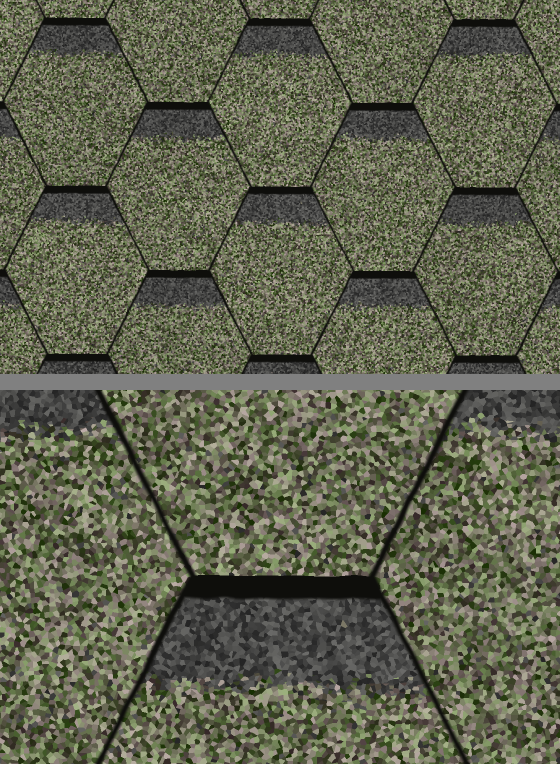
Top: the whole. Bottom: its middle third, enlarged.
Write a WebGL 2 fragment shader that draws this texture.

```glsl
#version 300 es
precision highp float;
// Hexagonal roof shingles: two interleaved lattices of flat-topped hexagons,
// each with a black step shadow and a charcoal band fading into green granules.
// The granules are Voronoi cells coloured by hash; lengths are in canvas widths.
uniform vec2 u_resolution;
out vec4 fragColor;

const vec2 PERIOD = vec2(0.3652, 0.3001);   // spacing of tiles in one lattice
const vec2 ORIGIN = vec2(0.1360, 0.4848);   // centre of one tile
const float FLAT_HALF = 0.0534;             // half length of the flat edges
const float WIDE_HALF = 0.1292;             // half distance between side corners
const float STEP_HEIGHT = 0.0137;           // black shadow under the upper tile
const float BAND_DEPTH = 0.0640;            // lower end of the charcoal band
const float GAP_HALF = 0.0017;              // half width of the slanted gaps
const float GRAIN_SIZE = 0.0029;

const vec3 GAP_BLACK = vec3(0.055, 0.055, 0.045);
const vec3 GREEN_DARK = vec3(0.15, 0.17, 0.08);
const vec3 GREEN_PALE = vec3(0.66, 0.67, 0.56);
const vec3 COAL_DARK = vec3(0.14, 0.14, 0.14);
const vec3 COAL_PALE = vec3(0.40, 0.40, 0.39);

vec3 hash3(vec2 p) {
    vec3 h = fract(p.xyx * vec3(0.1031, 0.1030, 0.0973));
    h += dot(h, h.yxz + 33.33);
    return fract((h.xxy + h.yzz) * h.zyx);
}

float valueNoise(vec2 p) {
    vec2 i = floor(p), f = fract(p);
    f = f * f * (3.0 - 2.0 * f);
    float low = mix(hash3(i).x, hash3(i + vec2(1, 0)).x, f.x);
    float high = mix(hash3(i + vec2(0, 1)).x, hash3(i + vec2(1, 1)).x, f.x);
    return mix(low, high, f.y);
}

// Random values of the nearest granule
vec3 granule(vec2 p) {
    vec2 cell = floor(p);
    vec3 nearest = vec3(0.0);
    float best = 9.0;
    for (int y = -1; y <= 1; y++)
    for (int x = -1; x <= 1; x++) {
        vec2 id = cell + vec2(x, y);
        vec2 offset = id + hash3(id + 17.0).xy - p;
        float d = dot(offset, offset);
        if (d < best) {
            best = d;
            nearest = hash3(id + 531.0);
        }
    }
    return nearest;
}

// Position inside the nearest tile of a lattice (xy) and the tile index (zw)
vec4 latticeTile(vec2 p, vec2 origin) {
    vec2 id = floor((p - origin) / PERIOD + 0.5);
    return vec4(p - origin - id * PERIOD, id);
}

// Signed distance to the slanted sides, negative inside
float slantDistance(vec2 q) {
    vec2 normal = normalize(vec2(0.5 * PERIOD.y, WIDE_HALF - FLAT_HALF));
    return dot(abs(q) - vec2(WIDE_HALF, 0.0), normal);
}

float hexDistance(vec2 q) {
    return max(slantDistance(q), abs(q.y) - 0.5 * PERIOD.y);
}

vec3 shingles(vec2 p, float pixel) {
    // Slight misalignment of the courses and rough cut edges
    vec2 laid = p + vec2(0.0065 * (p.y - 0.33), 0.004 * (p.x - 0.5));
    laid += 0.0012 * (vec2(valueNoise(p * 90.0), valueNoise(p * 90.0 + 40.0)) - 0.5);

    vec4 tile = latticeTile(laid, ORIGIN);
    vec4 other = latticeTile(laid, ORIGIN + 0.5 * PERIOD);
    if (hexDistance(other.xy) < hexDistance(tile.xy)) tile = other + vec4(0, 0, 50, 50);
    float depth = 0.5 * PERIOD.y - tile.y;

    // Granules: green with tan and yellow tints, or charcoal
    vec3 grain = granule(p / GRAIN_SIZE);
    vec3 green = mix(GREEN_DARK, GREEN_PALE, grain.x);
    green += (grain.y - 0.5) * vec3(0.12, -0.03, 0.16);
    vec3 coal = mix(COAL_DARK, COAL_PALE, grain.x);

    // The band edge dissolves grain by grain along a wavering line
    float edge = BAND_DEPTH + 0.008 * (valueNoise(p * 45.0) - 0.5);
    float greenChance = smoothstep(edge - 0.010, edge + 0.010, depth);
    vec3 color = mix(coal, green, step(grain.z, greenChance * 0.97));

    // Uneven wear, between tiles and within each
    color *= 0.97 + 0.06 * hash3(tile.zw + 71.0).x;
    color *= 0.95 + 0.10 * valueNoise(p * 24.0);

    // Black step under the upper tile, then the gaps along the sides
    float soft = max(pixel, 0.0014);
    float stepShade = 1.0 - smoothstep(-soft, soft, depth - STEP_HEIGHT);
    float gapHalf = GAP_HALF * (0.8 + 0.4 * valueNoise(p * 30.0 + 9.0));
    float gap = smoothstep(-soft, soft, slantDistance(tile.xy) + gapHalf);
    return mix(color, GAP_BLACK, max(stepShade, gap));
}

void main() {
    float pixel = 1.0 / u_resolution.x;
    vec3 sum = vec3(0.0);
    for (int y = 0; y < 2; y++)
    for (int x = 0; x < 2; x++) {
        vec2 jitter = vec2(x, y) * 0.5 - 0.25;
        sum += shingles((gl_FragCoord.xy + jitter) * pixel, pixel);
    }
    fragColor = vec4(sum / 4.0, 1.0);
}
```
